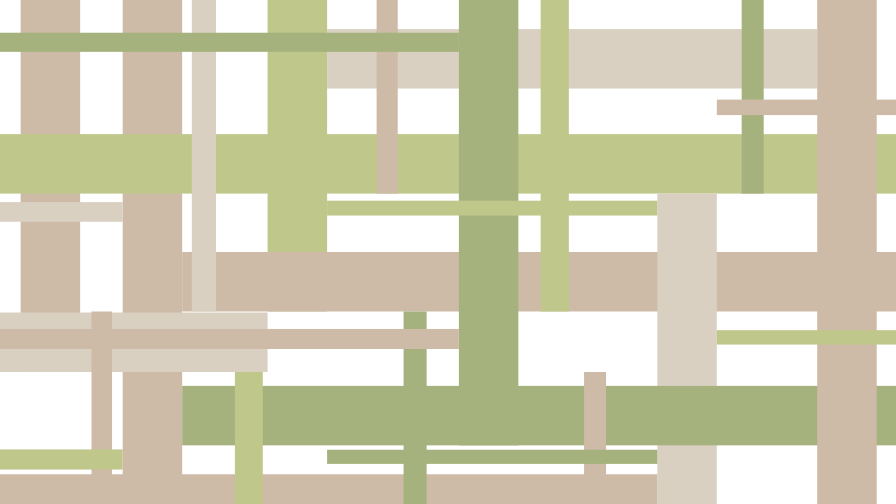
A WebGL 1 fragment shader for this background:

```glsl
precision highp float;
// Overlapping flat bands in tan, beige and two greens, woven across white.

uniform vec2 u_resolution;

const float HALF_BAND = 0.059;

// Centre of a wide vertical band, in canvas heights; fractions fall between bands.
float columnX(float i) {
  return 0.1 + 0.295 * i - 0.11 * sin(i);
}

// Centre of a wide horizontal band; the middle ones crowd together.
float rowY(float j) {
  return 0.177 * j - 0.09 * exp(-(j - 3.0) * (j - 3.0));
}

vec3 bandColor(float kind) {
  if (kind < 0.5) return vec3(0.804, 0.729, 0.655); // tan
  if (kind < 1.5) return vec3(0.749, 0.780, 0.545); // light green
  if (kind < 2.5) return vec3(0.647, 0.698, 0.490); // deep green
  return vec3(0.851, 0.816, 0.757);                 // beige
}

// Paints an antialiased rectangle over the colour so far.
void paint(inout vec3 color, vec2 p, vec2 low, vec2 high, float kind) {
  vec2 inside = clamp((p - low) * u_resolution.y + 0.5, 0.0, 1.0)
              * clamp((high - p) * u_resolution.y + 0.5, 0.0, 1.0);
  color = mix(color, bandColor(kind), inside.x * inside.y);
}

void paintColumn(inout vec3 color, vec2 p, float i) {
  float x = columnX(i);
  float knot = mod(2.0 + 3.0 * i, 5.0) * step(i, 4.5);
  float edge = rowY(knot) - HALF_BAND;
  bool hangs = knot < 3.5;
  vec2 span = hangs ? vec2(edge, 2.0) : vec2(-1.0, edge);
  paint(color, p, vec2(x - HALF_BAND, span.x), vec2(x + HALF_BAND, span.y),
        mod(max(i - 1.0, 0.0), 4.0));
}

void paintRow(inout vec3 color, vec2 p, float j) {
  float y = rowY(j);
  float group = mod(j, 3.0);
  float first = mod(j, 2.0) < 0.5 ? -1.0 : 1.0 + floor(j / 4.0);
  float last = first + 3.0 + mod(2.0 + 3.0 * group, 8.0);
  paint(color, p, vec2(columnX(first) + HALF_BAND, y - HALF_BAND),
        vec2(columnX(last) - HALF_BAND, y + HALF_BAND),
        floor(1.5 * group - 0.1 * j + 0.65));
}

// Thin vertical strips: even ones hang from the top, odd ones rise from below.
void paintStem(inout vec3 color, vec2 p, float k) {
  float odd = mod(k, 2.0);
  float pair = floor(k / 2.0);
  float x = columnX(1.4 + 0.22 * odd + pair + 0.1 * sin(k));
  float halfWidth = 0.024 + 0.004 * sin(2.0 * k);
  float edge = rowY(3.0 + mod(pair, 2.0) - odd) - HALF_BAND;
  vec2 span = odd < 0.5 ? vec2(edge, 2.0) : vec2(-1.0, edge);
  paint(color, p, vec2(x - halfWidth, span.x), vec2(x + halfWidth, span.y),
        floor(mod(3.1 + 2.6 * k, 4.0)));
}

// Thin horizontal strips: even ones start at the left, odd ones cross two gaps.
void paintRibbon(inout vec3 color, vec2 p, float m) {
  bool fromLeft = mod(m, 2.0) < 0.5;
  float level = 0.5 + 1.5 * floor(m / 2.0) + 0.03 * m;
  float y = rowY(fromLeft ? level : min(level, 4.5));
  float halfHeight = 0.017 + 0.003 * cos(3.0 * m);
  float stop = 1.0 + mod(m, 4.0);
  vec2 ends = fromLeft ? vec2(-1.0, stop) : vec2(stop, stop + 2.0);
  paint(color, p, vec2(columnX(ends.x) + HALF_BAND, y - halfHeight),
        vec2(columnX(ends.y) - HALF_BAND, y + halfHeight),
        floor(mod(1.1 + 1.6 * m, 4.0)));
}

void main() {
  vec2 p = gl_FragCoord.xy / u_resolution.y;
  vec3 color = vec3(1.0);

  // Opposite orders make the wide bands pass over and under each other.
  for (int n = 0; n < 6; n++) {
    paintColumn(color, p, float(n));
    paintRow(color, p, 5.0 - float(n));
  }
  for (int k = -1; k < 7; k++) paintStem(color, p, float(k));
  for (int m = 0; m < 8; m++) paintRibbon(color, p, float(m));

  gl_FragColor = vec4(color, 1.0);
}
```
